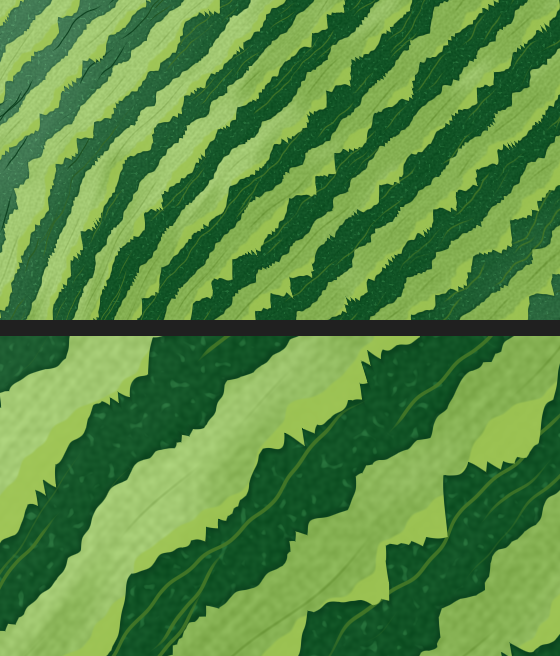
Top, the full canvas; bottom, a detail of the centre.
Write a Shadertoy shader that draws this texture.

```glsl
// Melon rind: pale, ragged diagonal bands over deep green, fanning out from the lower left.
// A warped stripe coordinate numbers the bands; triangle waves and gradient noise
// fray their edges, and thin broken veins run along the dark gaps.

const vec3 DEEP_GREEN  = vec3(0.065, 0.325, 0.145);
const vec3 SHADE_GREEN = vec3(0.03, 0.23, 0.10);
const vec3 HAZE_GREEN  = vec3(0.26, 0.48, 0.33);
const vec3 VEIN_GREEN  = vec3(0.27, 0.47, 0.15);
const vec3 BAND_GREEN  = vec3(0.52, 0.69, 0.32);
const vec3 BAND_PALE   = vec3(0.64, 0.79, 0.45);
const vec3 LOBE_GREEN  = vec3(0.62, 0.77, 0.32);

const float BAND_HALF   = 0.255;  // half width of a band, in stripe periods
const float LOBE_RATE   = 6.2;    // lobes per canvas height along a band
const float LOBE_DEPTH  = 0.23;
const float TOOTH_RATE  = 34.0;
const float TOOTH_DEPTH = 0.085;
const float TOOTH_LEAN  = 0.05;   // tilts lobes and teeth downwards
const float VEIN_WIDTH  = 0.012;
const float STRIPE_GRADIENT = 6.8; // stripe periods per canvas height

float hash(vec2 p) {
    vec3 q = fract(vec3(p.xyx) * 0.1031);
    q += dot(q, q.yzx + 33.33);
    return fract((q.x + q.y) * q.z);
}

float corner(vec2 cell, vec2 offset) {
    float a = 6.2832 * hash(cell);
    return dot(vec2(cos(a), sin(a)), offset);
}

// Gradient noise, roughly -0.7 to 0.7
float noise(vec2 p) {
    vec2 i = floor(p), f = fract(p), w = f * f * f * (f * (f * 6.0 - 15.0) + 10.0);
    vec2 e = vec2(1.0, 0.0);
    return mix(mix(corner(i, f), corner(i + e, f - e), w.x),
               mix(corner(i + e.yx, f - e.yx), corner(i + 1.0, f - 1.0), w.x), w.y);
}

// Lopsided triangle wave: slow rise, quick fall
float lobeWave(float t, float peak) {
    t = fract(t);
    return min(t / peak, (1.0 - t) / (1.0 - peak));
}

// Band number as a smooth field; whole numbers are band centres
float stripeCoord(vec2 p) {
    float bend = mix(0.6, 0.15, smoothstep(0.3, 0.7, p.y)) * exp(-p.x * p.x * 5.0);
    float x = p.x + (mix(1.04, 0.95, p.y) - bend) * (0.5 - p.y) - 0.16;
    return 3.0 + 5.2 * x - 0.5 * x * x;
}

// Outward displacement of one band edge, seeded per band
float frayedEdge(float s, float seed, float peak, float lobes, float teeth) {
    float drift = noise(vec2(s * 3.0, seed));
    float lobe = lobeWave(s * LOBE_RATE + 2.2 * drift + seed * 0.37, peak) - 0.5;
    float size = 0.85 + 1.1 * noise(vec2(s * 4.0, seed + 5.3));
    float tooth = lobeWave(s * TOOTH_RATE + 5.0 * noise(vec2(s * 11.0, seed + 9.1)), 0.6) - 0.4;
    float nick = max(0.12, 0.55 + 2.0 * noise(vec2(s * 17.0, seed + 2.7)));
    return lobes * LOBE_DEPTH * lobe * size + teeth * TOOTH_DEPTH * tooth * nick
         + 0.09 * noise(vec2(s * 13.0, seed + 7.7)) + 0.05 * noise(vec2(s * 50.0, seed + 4.4));
}

void mainImage(out vec4 fragColor, in vec2 fragCoord) {
    vec2 p = fragCoord / iResolution.y;
    float aa = STRIPE_GRADIENT / iResolution.y;
    float s = dot(p, vec2(0.707));
    float n = stripeCoord(p) + 0.13 * noise(p * 3.5 + 4.0);
    float id = floor(n + 0.5), d = n - id;
    float seed = id * 3.71 + 40.3;

    // Band shape: calm upper edge, ragged lower edge
    float upper = BAND_HALF + frayedEdge(s, seed + 60.0, 0.4, 0.5, 0.5);
    float lower = BAND_HALF + frayedEdge(s + TOOTH_LEAN * d, seed, 0.72, 1.0, 1.0);
    float edge = max(-d - upper, d - lower);
    float blur = clamp(0.6 * fwidth(edge), 0.5 * aa, 2.5 * aa);
    float band = smoothstep(blur, -blur, edge);

    // Soft light from the upper left and the rim
    float corners = length(p - vec2(0.0, 1.0));
    float haze = smoothstep(1.0, 0.05, corners);
    haze += 0.5 * smoothstep(0.35, 0.0, p.x) + 0.55 * smoothstep(0.55, 0.0, length(p - vec2(1.75, 0.0)));
    haze = min(haze, 1.0);

    // Dark ground with stipple and a contact shadow
    vec3 ground = mix(DEEP_GREEN, HAZE_GREEN, haze);
    ground += 0.02 * noise(vec2(s * 9.0, n * 12.0));
    ground += vec3(0.07, 0.10, 0.07) * (noise(p * 130.0) * 0.5 + smoothstep(0.25, 0.5, noise(p * 95.0 + 7.0)));
    ground = mix(ground, SHADE_GREEN, 0.6 * smoothstep(0.06, 0.0, edge) * (1.0 - 0.6 * haze));

    // Broken, tapering veins in each gap
    float gap = floor(n), across = fract(n) - 0.5;
    vec3 veinColor = mix(VEIN_GREEN, SHADE_GREEN, smoothstep(0.35, 0.7, haze));
    for (int i = 0; i < 3; i++) {
        float lane = float(i) - 1.0, veinSeed = gap * 5.3 + lane * 2.37 + 30.4;
        float path = 0.12 * lane + 0.20 * noise(vec2(s * 7.0, veinSeed))
                   + 0.05 * noise(vec2(s * 22.0, veinSeed));
        float strength = smoothstep(0.0, 0.2, noise(vec2(s * 5.5, veinSeed + 11.6)));
        float width = VEIN_WIDTH * strength;
        float vein = smoothstep(width + 0.7 * aa, width - 0.7 * aa, abs(across - path)) * strength;
        ground = mix(ground, veinColor, 0.9 * vein);
    }

    // Pale band: broad tone, lengthwise streaks and bright lower lobes
    float tone = smoothstep(1.25, 0.35, corners) + 0.8 * noise(p * 3.0 + 9.0) + 0.4 * noise(vec2(s * 6.0, n * 4.0));
    vec3 skin = mix(BAND_GREEN, BAND_PALE, smoothstep(0.1, 0.7, tone));
    skin += 0.04 * noise(vec2(s * 8.0, n * 22.0)) + 0.05 * noise(p * 110.0);
    float lobeLine = 0.14 + 0.22 * noise(vec2(s * 9.0, seed + 3.9)) + 0.07 * noise(vec2(s * 40.0, seed));
    skin = mix(skin, LOBE_GREEN, 0.85 * smoothstep(-1.5 * aa, 1.5 * aa, d - lobeLine));
    float crease = abs(d + 0.02 - 0.2 * noise(vec2(s * 5.0, seed + 8.2)));
    skin -= 0.07 * smoothstep(0.008 + aa, 0.0, crease) * smoothstep(-0.1, 0.2, noise(vec2(s * 6.0, seed + 1.4)));

    fragColor = vec4(clamp(mix(ground, skin, band), 0.0, 1.0), 1.0);
}
```
